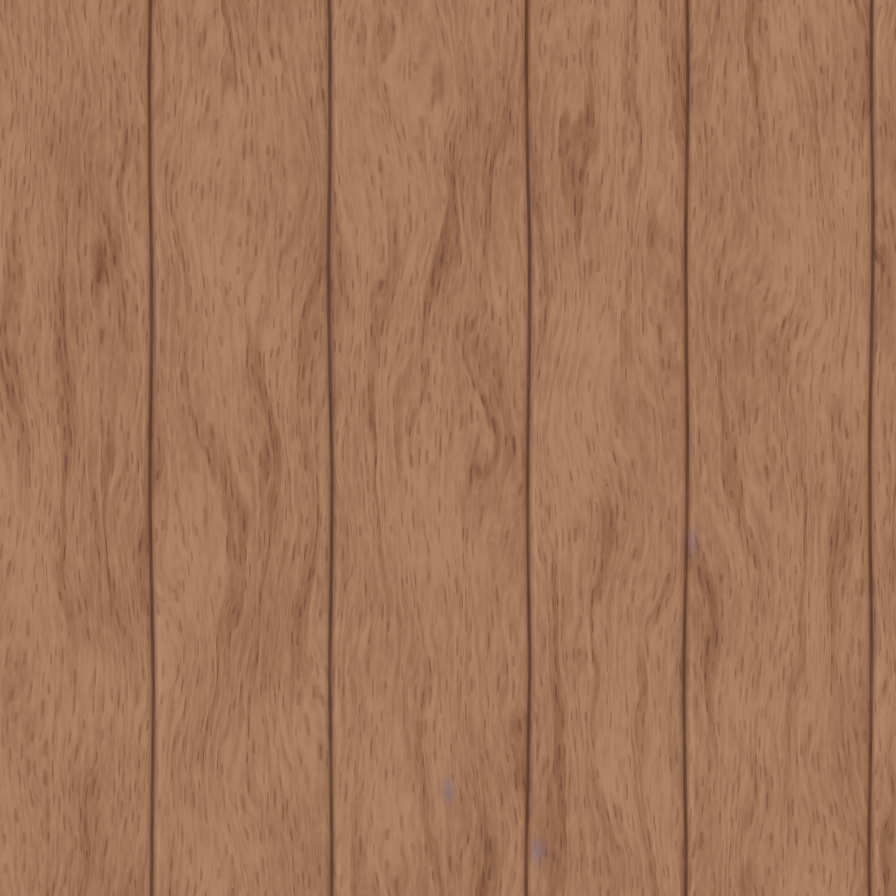
Give the GLSL for this texture, as a three.js fragment shader.

```glsl
varying vec2 vUv;

const float PLANKS = 5.0;
const vec3 GROOVE = vec3(0.36, 0.235, 0.175);
const vec3 DARK_GRAIN = vec3(0.47, 0.31, 0.23);
const vec3 MID_WOOD = vec3(0.60, 0.43, 0.325);
const vec3 LIGHT_WOOD = vec3(0.685, 0.515, 0.395);
const vec3 VIOLET_STAIN = vec3(0.52, 0.43, 0.47);

float hash(vec2 p) {
  p = fract(p * vec2(0.1031, 0.1137));
  p += dot(p, p.yx + 33.33);
  return fract((p.x + p.y) * p.x * 17.3);
}

// Layered, bent sines, roughly -1 to 1
float waves(vec2 p, float seed) {
  float sum = 0.0;
  float amp = 0.5;
  for (int i = 0; i < 4; i++) {
    sum += amp * sin(p.x + 1.3 * sin(p.y + seed)) * cos(0.9 * p.y - 1.7 * seed);
    p = mat2(1.6, 1.2, -1.2, 1.6) * p + seed;
    amp *= 0.5;
  }
  return sum;
}

// Distance to the nearest jittered cell point
float cellular(vec2 p) {
  vec2 cell = floor(p);
  float nearest = 2.0;
  for (int j = -1; j <= 1; j++) {
    for (int i = -1; i <= 1; i++) {
      vec2 c = cell + vec2(float(i), float(j));
      vec2 point = c + vec2(hash(c), hash(c + 57.0));
      nearest = min(nearest, length(p - point));
    }
  }
  return nearest;
}

// Short dashes, staggered from column to column
float pores(vec2 p, float density) {
  float column = floor(p.x);
  p.y += 9.0 * hash(vec2(column, 3.0));
  vec2 cell = vec2(column, floor(p.y));
  vec2 f = fract(p);
  float across = abs(f.x - mix(0.3, 0.7, hash(cell + 11.0)));
  float along = abs(f.y - 0.5);
  float reach = mix(0.2, 0.48, hash(cell + 29.0));
  float dash = 1.0 - smoothstep(0.06, 0.3, across);
  dash *= 1.0 - smoothstep(reach * 0.4, reach, along);
  return dash * step(hash(cell + 71.0), density);
}

// Slightly uneven plank edges
float seamX(float i, float y) {
  float k = mod(i, PLANKS);
  float base = 0.175 + i / PLANKS + 0.014 * sin(2.2 * k - 2.7);
  return base + 0.0025 * sin(5.0 * y + 2.0 * k) * sin(9.0 * y + k);
}

// Elongated eye: x is the dark core, y the falloff around it
vec2 knot(vec2 p, vec2 size) {
  float d = length(p / size);
  return vec2(1.0 - smoothstep(0.3, 1.1, d), exp(-0.35 * d * d));
}

float stains(vec2 uv) {
  float sum = 0.0;
  for (int i = 0; i < 3; i++) {
    float k = float(i);
    float bend = k * (k - 1.0);
    vec2 centre = vec2(0.5 + 0.1 * k + 0.035 * bend, 0.118 - 0.068 * k + 0.2065 * bend);
    vec2 d = (uv - centre) / vec2(0.008, 0.014);
    sum += exp(-dot(d, d));
  }
  return sum;
}

void main() {
  vec2 uv = vUv;

  // Plank lookup
  float left = 0.0;
  float plank = 0.0;
  float seamOffset = 1.0;
  for (int i = -1; i < 5; i++) {
    float d = uv.x - seamX(float(i), uv.y);
    if (d > 0.0) {
      left = uv.x - d;
      plank = mod(float(i), PLANKS);
    }
    if (abs(d) < abs(seamOffset)) seamOffset = d;
  }
  float seed = 2.37 * plank + 1.1;

  // Grain bends around one knot per plank
  vec2 knotPos = vec2(left + mix(0.04, 0.15, hash(vec2(plank, 5.0))), hash(vec2(plank, 19.0)));
  vec2 eye = knot(uv - knotPos, vec2(0.011, 0.032));
  float bend = waves(vec2(22.0 * uv.x, 7.0 * uv.y), seed) + 0.3 * eye.y * sign(plank - 1.5);
  float ring = uv.x + 0.045 * bend;
  float flow = uv.x + 0.018 * bend;

  // Broad figure, fine fibres and pores
  float figure = waves(vec2(105.0 * ring, 5.0 * uv.y), seed + 2.0);
  float streak = smoothstep(0.1, 0.65, figure);
  float lines = waves(vec2(420.0 * ring, 14.0 * uv.y), seed + 4.0);
  float patches = waves(vec2(28.0 * uv.x, 9.0 * uv.y), seed + 6.0);
  float fibre = cellular(vec2(190.0 * flow, 24.0 * uv.y)) - 0.5;
  float fleck = cellular(vec2(330.0 * flow, 75.0 * uv.y) + 40.0) - 0.5;
  float pore = pores(vec2(150.0 * flow, 30.0 * uv.y), 0.4 + 0.3 * streak);

  float tone = 0.8 + 0.2 * patches + 0.14 * lines + 0.26 * fibre + 0.16 * fleck;
  tone -= 0.27 * streak + 0.27 * pore + 0.28 * eye.x;
  tone = clamp(tone, 0.0, 1.0);
  vec3 color = mix(DARK_GRAIN, MID_WOOD, smoothstep(0.0, 0.65, tone));
  color = mix(color, LIGHT_WOOD, smoothstep(0.5, 1.0, tone));
  color = mix(color, VIOLET_STAIN, 0.6 * stains(uv));

  // Groove with a soft shadow and a worn edge
  float gap = abs(seamOffset);
  float wear = 0.8 + 0.3 * waves(vec2(30.0 * uv.y, 11.0 * uv.y), seed);
  float shadow = 1.0 - smoothstep(0.001, 0.008, gap);
  float core = 1.0 - smoothstep(0.0007, 0.003, gap);
  color = mix(color, DARK_GRAIN, 0.45 * shadow);
  color = mix(color, GROOVE, clamp(core * wear, 0.0, 1.0));
  color += 0.025 * exp(-pow((seamOffset - 0.007) / 0.003, 2.0));

  gl_FragColor = vec4(color, 1.0);
}
```
